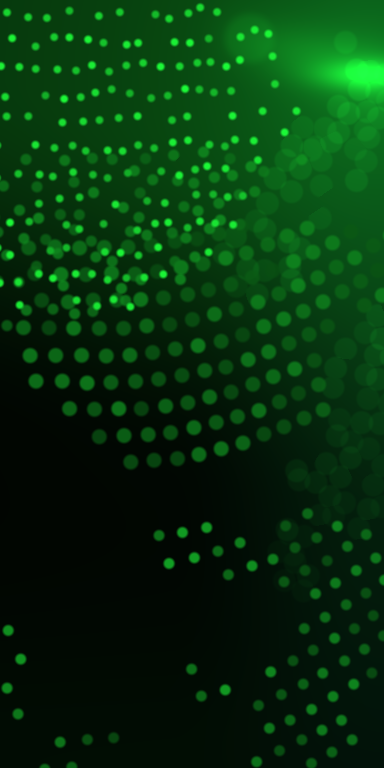
Give the GLSL for this background, as a WebGL 1 fragment shader.

```glsl
precision highp float;
uniform vec2 u_resolution;

const vec3 GREEN = vec3(0.11, 1.0, 0.22);
const vec2 LIGHT = vec2(0.97, 1.805);
const float BEND = 0.142;

float hash(vec2 p) {
  return fract(sin(dot(p, vec2(127.1, 311.7))) * 43758.5453);
}

// Distance to the segment from a to b
float segment(vec2 p, vec2 a, vec2 b) {
  vec2 ab = b - a;
  return length(p - a - ab * clamp(dot(p - a, ab) / dot(ab, ab), 0.0, 1.0));
}

float capsule(vec2 p, vec2 a, vec2 b, float r) {
  return step(segment(p, a, b), r);
}

float gauss(float x) {
  return exp(-x * x);
}

// Height gained by a row at x; flow = (shear, slope, curvature)
float rise(float x, vec3 flow) {
  float t = max(x - 0.286, 0.0);
  return flow.y * x + flow.z * t * t;
}

// Nearest dot of a bent lattice: centre in xy, distance in z, random value in w
vec4 nearestDot(vec2 p, vec2 origin, vec2 pitch, vec3 flow, float jitter) {
  vec4 best = vec4(0.0, 0.0, 9.0, 0.0);
  float s = (1.0 - sqrt(1.0 - 4.0 * BEND * p.x)) / (2.0 * BEND);
  float row0 = floor((p.y - origin.y - rise(p.x, flow)) / pitch.y + 0.5);
  for (int j = -1; j <= 1; j++) {
    float row = row0 + float(j);
    float start = origin.x - flow.x * row;
    float col0 = floor((s - start) / pitch.x + 0.5);
    for (int i = -1; i <= 1; i++) {
      vec2 id = vec2(col0 + float(i), row);
      vec2 shake = jitter * (vec2(hash(id + 3.7), hash(id + 8.3)) - 0.5);
      float along = start + (id.x + shake.x) * pitch.x;
      vec2 c = vec2(along - BEND * along * along, 0.0);
      c.y = origin.y + (row + shake.y) * pitch.y + rise(c.x, flow);
      float d = length(p - c);
      if (d < best.z) best = vec4(c, d, hash(id + origin));
    }
  }
  return best;
}

float disc(float d, float radius, float softness) {
  return 1.0 - smoothstep(radius * (1.0 - softness), radius, d);
}

vec3 backdrop(vec2 p) {
  float d = length(p - LIGHT);
  float g = 0.012 + 0.19 * smoothstep(0.9, 1.8, p.y + 0.3 * p.x);
  g += 0.3 * exp(-2.5 * d);
  g += 0.09 * smoothstep(0.45, 1.0, p.x) * gauss((p.y - 0.75) / 0.6);
  g += 0.035 * gauss(p.y / 0.4);
  // Beam and hot core
  float beam = segment(p, LIGHT, vec2(0.6, 1.9));
  g += 0.18 * gauss(beam / 0.075) * smoothstep(0.45, 0.9, p.x);
  g += 0.4 * gauss(length((p - LIGHT) / vec2(0.13, 0.035)));
  vec3 coolShade = vec3(0.0, 0.0, 0.02) * smoothstep(0.4, 1.0, p.x);
  return GREEN * g + coolShade;
}

// Region of the small bright dots, upper left
float sparkRegion(vec2 c) {
  float edge = 0.82 - 0.33 * max(c.y - 1.6, 0.0) - 1.05 * max(1.6 - c.y, 0.0);
  return step(c.x, edge) * step(1.15, c.y);
}

// Region of the sweeping rows across the middle
float sweepRegion(vec2 c, vec3 flow) {
  float left = 0.06 + 1.2 * max(1.0 - c.y, 0.0);
  float right = 0.86 + step(1.2, c.y);
  float low = step(0.77, c.y - rise(c.x, flow));
  return low * step(left, c.x) * step(c.x, right) * step(c.y, 1.42);
}

// Scattered groups in the lower half
float clusterRegion(vec2 c) {
  float m = capsule(c, vec2(0.95, 0.52), vec2(0.82, 0.56), 0.13);
  m = max(m, capsule(c, vec2(0.93, 0.4), vec2(0.87, 0.3), 0.12));
  m = max(m, capsule(c, vec2(0.78, 0.0), vec2(0.78, 0.14), 0.14));
  m = max(m, capsule(c, vec2(0.44, 0.6), vec2(0.62, 0.57), 0.07));
  m = max(m, capsule(c, vec2(0.5, 0.24), vec2(0.58, 0.2), 0.05));
  m = max(m, capsule(c, vec2(0.15, 0.05), vec2(0.29, 0.07), 0.065));
  return max(m, capsule(c, vec2(0.0, 0.15), vec2(0.02, 0.37), 0.065));
}

// Region of the large faint discs
float bokehRegion(vec2 c) {
  float m = capsule(c, vec2(0.94, 1.73), vec2(0.68, 1.33), 0.1);
  m = max(m, capsule(c, vec2(0.97, 1.08), vec2(0.93, 0.72), 0.1));
  return max(m, capsule(c, vec2(0.82, 0.76), vec2(0.74, 0.48), 0.06));
}

void main() {
  vec2 p = gl_FragCoord.xy / u_resolution * vec2(1.0, 2.0);
  vec3 color = backdrop(p);

  // Large faint discs
  for (int k = 0; k < 2; k++) {
    vec2 origin = vec2(0.03, 0.02) + 0.037 * float(k);
    vec4 b = nearestDot(p, origin, vec2(0.095, 0.075), vec3(0.03, 0.0, 0.4), 0.5);
    float faint = bokehRegion(b.xy) * step(0.2, b.w) * disc(b.z, 0.034, 0.25);
    color += GREEN * faint * (0.035 + 0.05 * b.w) * smoothstep(0.2, 1.6, b.y + 0.3);
  }
  color += GREEN * 0.06 * disc(length(p - vec2(0.65, 1.9)), 0.08, 0.4);
  color += GREEN * 0.06 * disc(length(p - vec2(0.9, 1.89)), 0.035, 0.3);

  // Sweeping rows
  vec3 sweep = vec3(0.018, 0.0, 0.454);
  vec4 m = nearestDot(p, vec2(0.079, 1.0755), vec2(0.069, 0.0703), sweep, 0.08);
  float sweepDot = sweepRegion(m.xy, sweep) * disc(m.z, 0.024, 0.4);
  color = mix(color, GREEN * (0.3 + 0.25 * m.w), 0.8 * sweepDot);

  // Lower groups
  vec4 c = nearestDot(p, vec2(0.9095, 0.209), vec2(0.0745, 0.073), vec3(0.0345, 0.05, 0.454), 0.1);
  float clusterDot = clusterRegion(c.xy) * disc(c.z, 0.0185, 0.5);
  float clusterLevel = 0.3 + 0.3 * c.w + 0.15 * step(c.x, 0.66) * step(0.12, c.y);
  color = mix(color, GREEN * clusterLevel, 0.85 * clusterDot);

  // Soft dots behind the bright ones
  vec4 s = nearestDot(p, vec2(0.01, 1.2), vec2(0.058, 0.062), vec3(0.02, 0.0, 0.3), 0.6);
  float softDot = sparkRegion(s.xy) * step(s.y, 1.62) * step(0.2, s.w) * disc(s.z, 0.019, 0.5);
  color = mix(color, GREEN * (0.35 + 0.25 * s.w), 0.75 * softDot);

  // Small bright dots
  vec4 a = nearestDot(p, vec2(0.012, 1.755), vec2(0.05, 0.0685), vec3(0.012, 0.0, 0.15), 0.4);
  float sparse = 0.12 + 0.45 * smoothstep(0.45, 0.8, a.x) + 0.3 * smoothstep(1.4, 1.15, a.y);
  float spark = sparkRegion(a.xy) * step(sparse, a.w) * disc(a.z, 0.0145, 0.65);
  color = mix(color, GREEN * (0.62 + 0.36 * a.w), spark);

  gl_FragColor = vec4(color, 1.0);
}
```
